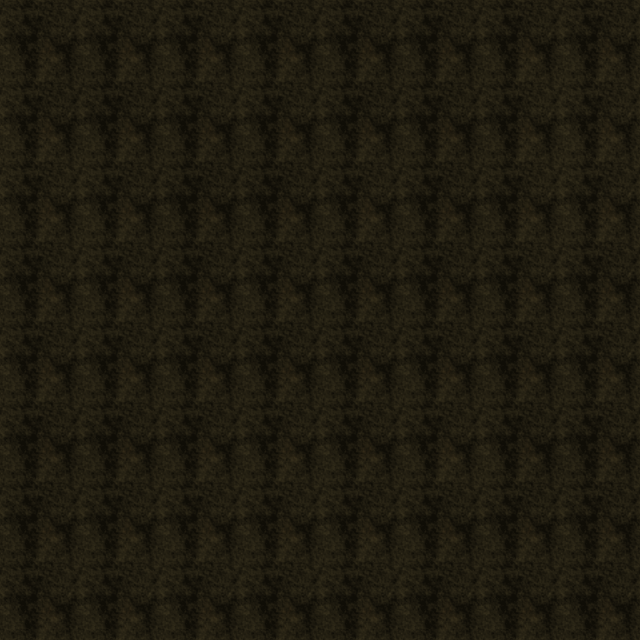
Write a three.js fragment shader that draws this texture.

```glsl
// Dark mossy earth: an 8 by 8 grid of rough tiles with ragged furrows, pits and gritty grain.
varying vec2 vUv;

const float TAU = 6.2831853;
const float REPEATS = 8.0;
const vec3 SHADOW = vec3(0.058, 0.050, 0.025);
const vec3 EARTH = vec3(0.182, 0.160, 0.094);
const vec3 RUST = vec3(0.022, 0.004, -0.003);

// Feature positions and sizes in units of one tile
const float FURROW_X = 0.36;
const float FURROW_WIDTH = 0.11;
const float SIDE_FURROW_X = 0.88;
const float SIDE_WIDTH = 0.06;
const float BAND_Y = 0.49;
const float BAND_SAG = 0.10;
const float BAND_WIDTH = 0.09;
const vec2 PIT = vec2(0.60, 0.93);
const vec2 PIT_SIZE = vec2(0.085, 0.07);
const vec2 RUST_SPOT = vec2(0.61, 0.27);
const vec2 FLECK_SPOT = vec2(0.47, 0.92);

const float BASE_SHADE = 0.63;
const float ROUGHNESS = 1.25;
const float RELIEF = 1.15;
const float RELIEF_STEP = 0.014;
const float GRAIN = 0.36;
const float RAGGEDNESS = 0.24;
const float VARIATION = 0.08;

float hash(vec2 p) {
  vec3 q = fract(p.xyx * 0.1031);
  q += dot(q, q.yzx + 33.33);
  return fract((q.x + q.y) * q.z);
}

// Value noise that wraps after a whole number of cells
float noise(vec2 p, vec2 period, float seed) {
  vec2 cell = floor(p);
  vec2 f = p - cell;
  f = f * f * (3.0 - 2.0 * f);
  vec2 a = mod(cell, period) + seed;
  vec2 b = mod(cell + 1.0, period) + seed;
  return mix(mix(hash(a), hash(vec2(b.x, a.y)), f.x),
             mix(hash(vec2(a.x, b.y)), hash(b), f.x), f.y);
}

float tileNoise(vec2 p, float cells, float seed) {
  return noise(p * cells, vec2(cells), seed);
}

// Layered clods with slanted streaks, periodic over one tile
float ground(vec2 p) {
  float sum = 0.0;
  float total = 0.0;
  float weight = 1.0;
  float cells = 6.0;
  for (int i = 0; i < 4; i++) {
    sum += weight * tileNoise(p, cells, 17.0 + cells);
    total += weight;
    weight *= 0.88;
    cells *= 2.0;
  }
  vec2 slant = vec2(p.x + p.y, p.y - p.x) * vec2(10.0, 20.0);
  float streak = noise(slant, vec2(10.0, 20.0), 71.0);
  return mix(sum / total, streak, 0.2);
}

// Soft wrapped spot and line
float blob(vec2 p, vec2 center, vec2 size) {
  vec2 d = (fract(p - center + 0.5) - 0.5) / size;
  return exp(-dot(d, d));
}

float ridge(float d, float width) {
  d = (fract(d + 0.5) - 0.5) / width;
  return exp(-d * d);
}

void main() {
  vec2 grid = vUv * REPEATS;
  vec2 p = fract(grid);

  // Ragged outlines for the large features
  vec2 warp = vec2(tileNoise(p, 5.0, 5.0), tileNoise(p, 5.0, 43.0)) - 0.5;
  warp += 0.8 * (vec2(tileNoise(p, 14.0, 9.0), tileNoise(p, 14.0, 57.0)) - 0.5);
  vec2 w = p + RAGGEDNESS * warp;

  // Broken furrows, sagging cross band and pit
  float wear = 0.55 + 0.9 * tileNoise(p, 7.0, 83.0);
  float furrow = wear * ridge(w.x - FURROW_X, FURROW_WIDTH);
  float sideFurrow = wear * ridge(w.x - SIDE_FURROW_X, SIDE_WIDTH);
  float bandY = BAND_Y + BAND_SAG * cos(TAU * (p.x - FURROW_X));
  float band = ridge(w.y - bandY, BAND_WIDTH);
  float pit = blob(p + 0.08 * warp, PIT, PIT_SIZE);

  // Clods lit from the upper right, with grit at two scales
  float height = ground(p);
  float slope = height - ground(p + RELIEF_STEP);
  float grain = tileNoise(p, 60.0, 101.0) + 0.6 * tileNoise(p, 37.0, 117.0) - 0.8;
  float flecks = smoothstep(0.58, 0.85, tileNoise(p, 26.0, 131.0));

  // Slow drift in tone across the whole sheet
  float drift = tileNoise(vUv, 7.0, 151.0) + 0.5 * tileNoise(vUv, 19.0, 173.0) - 0.75;

  float shade = BASE_SHADE + ROUGHNESS * (height - 0.5) + RELIEF * slope;
  shade += GRAIN * grain + VARIATION * drift;
  shade -= 0.42 * furrow + 0.20 * sideFurrow + 0.28 * band + 0.40 * pit;
  shade += 0.30 * flecks * blob(p, FLECK_SPOT, vec2(0.11, 0.2));

  vec3 color = mix(SHADOW, EARTH, clamp(shade, 0.0, 1.2));
  color += RUST * blob(w, RUST_SPOT, vec2(0.16, 0.13)) * smoothstep(0.35, 0.65, height);
  gl_FragColor = vec4(color, 1.0);
}
```
